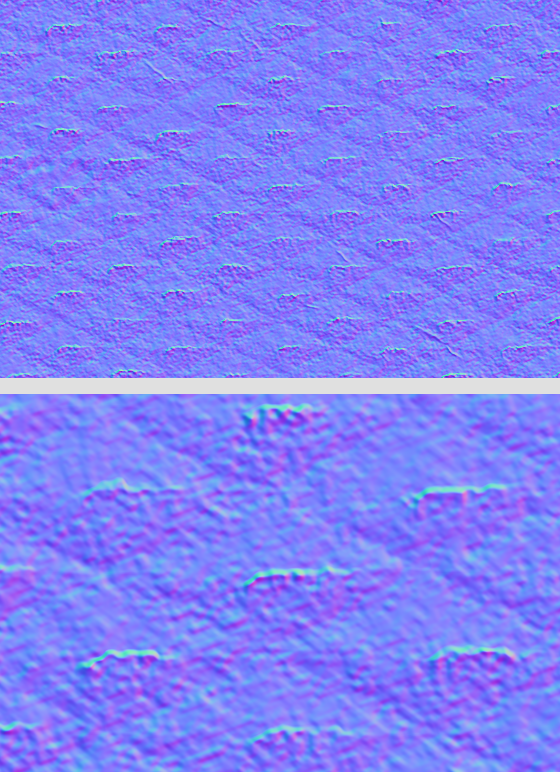
Top, the full canvas; bottom, a detail of the centre.
Reproduce this texture map procedurally as a Shadertoy shader.

```glsl
// Tangent-space normal map of worn, hide-like relief: staggered pillowed diamonds,
// each with a jagged ledge near its middle, under fine grain, lumps and scratches.
// All parts add to one height field; its finite differences give the normal colour.

#define DIAMONDS vec2(5.1, 7.03)      // repeats across and down
#define FIRST_CENTRE vec2(0.189, 0.865)
#define ROW_DRIFT 0.13                // sideways lean of the columns, in cells
#define PILLOW_HEIGHT 0.0036
#define LEDGE_HEIGHT 0.0088
#define LEDGE_LENGTH 0.105
#define GRAIN_HEIGHT 0.0019
#define LUMP_HEIGHT 0.0030
#define SWELL_HEIGHT 0.004
#define SCRATCH_HEIGHT 0.0028
#define SCRATCHES 12
#define SAMPLE_STEP 0.0013            // slope sampling distance

float hash(vec2 p) {
    vec3 q = fract(vec3(p.xyx) * 0.1031);
    q += dot(q, q.yzx + 33.33);
    return fract((q.x + q.y) * q.z);
}

float noise(vec2 p) {
    vec2 i = floor(p), f = fract(p);
    f = f * f * f * (f * (f * 6.0 - 15.0) + 10.0);
    float low = mix(hash(i), hash(i + vec2(1, 0)), f.x);
    float high = mix(hash(i + vec2(0, 1)), hash(i + vec2(1, 1)), f.x);
    return mix(low, high, f.y) - 0.5;
}

// Offset from the nearest centre of the staggered diamond lattice
vec2 diamondOffset(vec2 c) {
    vec2 a = c - floor(c + 0.5);
    vec2 b = c - floor(c) - 0.5;
    return abs(a.x) + abs(a.y) < 0.5 ? a : b;
}

// A lip that drops sharply upward and fades slowly downward
float ledge(vec2 m, vec2 id, vec2 p) {
    float size = hash(id * 2.0 + 71.0);
    float len = LEDGE_LENGTH * mix(0.75, 1.1, hash(id * 2.0 + 29.0));
    m -= (vec2(hash(id * 2.0 + 13.0), hash(id * 2.0 + 47.0)) - 0.5) * vec2(0.02, 0.008);
    float lip = 0.005 * noise(p * 110.0) + 0.05 * m.x * (size - 0.3)
              - 0.009 * smoothstep(0.008, -0.014, m.x);
    float t = m.y - lip;
    float profile = smoothstep(0.0035, -0.0035, t) * exp(min(t, 0.0) * 85.0);
    float span = smoothstep(-0.018, -0.006, m.x) * smoothstep(len, len * 0.3, m.x);
    float chips = 0.85 + 1.2 * noise(p * 140.0);
    return LEDGE_HEIGHT * mix(0.55, 1.1, size) * profile * span * chips;
}

// Short raised scars, mostly falling to the right
float scratches(vec2 p, float aspect) {
    float h = 0.0;
    for (int i = 0; i < SCRATCHES; i++) {
        float k = float(i);
        vec2 start = vec2(hash(vec2(k, 3.0)) * aspect, hash(vec2(k, 8.0)));
        float angle = mix(-1.0, -0.2, hash(vec2(k, 17.0)));
        float len = mix(0.03, 0.13, hash(vec2(k, 23.0)));
        vec2 dir = vec2(cos(angle), sin(angle));
        vec2 q = p - start;
        float along = dot(q, dir);
        float across = dot(q, vec2(-dir.y, dir.x)) + 0.010 * noise(p * 40.0);
        float ends = smoothstep(0.0, 0.015, along) * smoothstep(len, len * 0.6, along);
        h += ends * exp(-across * across / 0.00002);
    }
    return SCRATCH_HEIGHT * h;
}

float height(vec2 p, float aspect) {
    // Diamond cells, with slightly wavering seams
    vec2 uv = vec2(p.x / aspect, p.y);
    vec2 c = (uv - FIRST_CENTRE) * DIAMONDS;
    c.x -= ROW_DRIFT * (FIRST_CENTRE.y - uv.y);
    c += 0.05 * vec2(noise(p * 12.0), noise(p * 12.0 + 40.0));
    c += 0.03 * vec2(noise(p * 45.0), noise(p * 45.0 + 20.0));
    vec2 a = diamondOffset(c);
    vec2 id = floor((c - a) * 2.0 + 0.5);
    float inside = 0.5 - abs(a.x) - abs(a.y);

    // Pillow with rounded seams, lower toward its top
    float rise = inside * inside / (inside + 0.03);
    float h = PILLOW_HEIGHT * (1.0 - exp(-8.0 * rise));
    h *= 1.0 - 0.35 * smoothstep(-0.15, 0.2, a.y);
    vec2 m = a * vec2(aspect, 1.0) / DIAMONDS;
    h += ledge(m, id, p) * smoothstep(0.0, 0.06, inside);

    // Fine pebbled grain, smoother in the upper interior of each diamond
    vec2 g = vec2(dot(p, vec2(0.94, 0.34)), dot(p, vec2(-0.34, 0.94)));
    vec2 k = vec2(dot(p, vec2(0.8, -0.6)), dot(p, vec2(0.6, 0.8)));
    float grain = noise(g * vec2(120.0, 175.0)) + 0.9 * noise(k * vec2(110.0, 150.0) + 9.0);
    float calm = smoothstep(0.0, 0.2, inside) * smoothstep(-0.1, 0.15, a.y);
    h += GRAIN_HEIGHT * grain * (1.0 - 0.4 * calm) * (1.0 + 0.6 * noise(p * 7.0));

    // Lumps, swell and one worn patch at the left
    float patchWear = smoothstep(0.19, 0.03, length((p - vec2(0.19, 0.52)) * vec2(1.0, 1.2)));
    h += LUMP_HEIGHT * noise(k * 42.0 + 5.0) * (1.0 + 1.3 * patchWear);
    h += SWELL_HEIGHT * noise(p * 6.0 + 60.0);
    return h + scratches(p, aspect);
}

void mainImage(out vec4 fragColor, in vec2 fragCoord) {
    vec2 p = fragCoord / iResolution.y;
    float aspect = iResolution.x / iResolution.y;
    vec2 e = vec2(SAMPLE_STEP, 0.0);
    vec2 slope = vec2(height(p + e.xy, aspect) - height(p - e.xy, aspect),
                      height(p + e.yx, aspect) - height(p - e.yx, aspect)) / (2.0 * SAMPLE_STEP);
    vec3 normal = normalize(vec3(-slope * vec2(0.9, 1.0), 1.0));
    fragColor = vec4((normal * 0.5 + 0.5) * vec3(1.0, 1.0, 0.993), 1.0);
}
```
